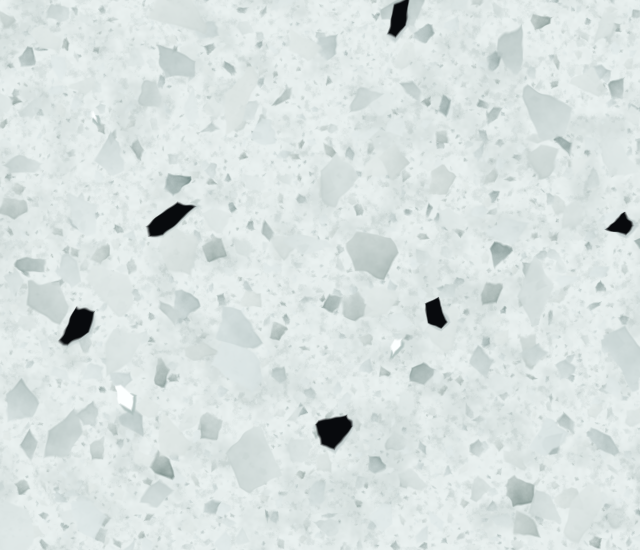
Give the GLSL for this texture, as a WebGL 2 fragment shader.

```glsl
#version 300 es
precision highp float;
// Pale engineered quartz: a milky, mottled binder holding angular grey-green chips.
// Chips are random convex polygons scattered on jittered grids, from fine flecks
// to large stones, finished with a few black and white shards.
uniform vec2 u_resolution;
out vec4 fragColor;

const float TAU = 6.2831853;
const vec3 BINDER = vec3(0.908, 0.937, 0.933);
const vec3 SLATE = vec3(0.42, 0.505, 0.49);
const vec3 INK = vec3(0.03, 0.04, 0.05);
const vec3 GLINT = vec3(0.99, 1.0, 1.0);

// Three random values in 0..1 from a cell and a seed
vec3 hash3(vec2 cell, float seed) {
  uvec3 v = uvec3(ivec3(floor(vec3(cell, seed) + 0.5)));
  v = v * 1664525u + 1013904223u;
  v.x += v.y * v.z; v.y += v.z * v.x; v.z += v.x * v.y;
  v ^= v >> 16u;
  v.x += v.y * v.z; v.y += v.z * v.x; v.z += v.x * v.y;
  return vec3(v >> 8u) / 16777216.0;
}

float noise(vec2 p, float seed) {
  vec2 i = floor(p), f = fract(p);
  f = f * f * (3.0 - 2.0 * f);
  float low = mix(hash3(i, seed).x, hash3(i + vec2(1, 0), seed).x, f.x);
  float high = mix(hash3(i + vec2(0, 1), seed).x, hash3(i + vec2(1, 1), seed).x, f.x);
  return mix(low, high, f.y);
}

float fbm(vec2 p, float seed) {
  float sum = 0.0, weight = 0.5;
  for (int i = 0; i < 4; i++) {
    sum += weight * noise(p, seed + float(i));
    p = p * 2.1 + 7.3;
    weight *= 0.5;
  }
  return sum / 0.9375;
}

vec2 rotate(vec2 p, float angle) {
  float c = cos(angle), s = sin(angle);
  return vec2(c * p.x - s * p.y, s * p.x + c * p.y);
}

// Signed distance to an irregular polygon of unit size, unique to its cell
float shardDistance(vec2 p, vec2 cell, float seed) {
  vec3 form = hash3(cell, seed + 20.0);
  p = rotate(p, form.x * TAU);
  float flatness = mix(0.48, 1.0, form.y);
  p.y /= flatness;
  p += 0.16 * (vec2(noise(p * 2.5 + cell * 9.0, seed), noise(p * 2.5 - cell * 9.0, seed)) - 0.5);
  float sides = form.z < 0.45 ? 4.0 : 5.0;
  float d = length(p) - 1.15;
  for (float i = 0.0; i < sides; i++) {
    vec3 side = hash3(cell, seed + 30.0 + i);
    float angle = (i + 0.75 * side.x) * TAU / sides;
    d = max(d, dot(p, vec2(cos(angle), sin(angle))) - mix(0.45, 0.95, side.y));
  }
  return d * flatness;
}

// Grey chips: tones.x is the faintest and tones.y the strongest
vec3 scatterChips(vec3 ground, vec2 p, float size, float radius, float density, vec2 tones, float soft, float seed) {
  vec2 home = floor(p / size);
  for (int k = 0; k < 9; k++) {
    vec2 cell = home + vec2(k % 3 - 1, k / 3 - 1);
    vec3 place = hash3(cell, seed);
    if (place.z > density) continue;
    vec3 look = hash3(cell, seed + 10.0);
    float r = radius * mix(0.55, 1.15, look.x);
    vec2 q = (p - (cell + 0.1 + 0.8 * place.xy) * size) / r;
    float d = shardDistance(q, cell, seed) * r;
    float cover = smoothstep(soft, -soft, d);
    // Cloudy, sloping tone with a slightly deeper edge
    float tone = mix(tones.x, tones.y, pow(look.y, 2.3));
    float slope = rotate(q, look.z * TAU).x;
    float cloud = fbm(q * 1.8 + cell * 5.0, seed) - 0.5;
    float edge = smoothstep(-0.006, 0.0, d) * smoothstep(-0.2, 0.8, slope);
    tone *= 1.0 + 0.32 * slope + 0.7 * cloud + 0.3 * edge;
    vec3 tint = vec3(-0.008, 0.0, 0.008) * (look.z - 0.4);
    ground = mix(ground, mix(BINDER, SLATE, tone) + tint, cover * 0.88);
  }
  return ground;
}

// Rare shards on every nth cell, each with a thin rim on one side
vec3 scatterShards(vec3 ground, vec2 p, float size, float radius, float every, vec3 colour, vec3 rim, float soft, float seed) {
  vec2 home = floor(p / size);
  for (int k = 0; k < 9; k++) {
    vec2 cell = home + vec2(k % 3 - 1, k / 3 - 1);
    if (mod(cell.x + 2.0 * cell.y + seed, every) > 0.5) continue;
    vec3 place = hash3(cell, seed);
    float r = radius * mix(0.35, 1.1, place.z);
    vec2 q = (p - (cell + 0.1 + 0.8 * place.xy) * size) / r;
    float d = shardDistance(q, cell, seed) * r;
    float rimWidth = 0.005 * smoothstep(-0.2, 0.9, q.x - q.y);
    ground = mix(ground, rim, 0.8 * smoothstep(soft, -soft, d - rimWidth) * step(0.0005, rimWidth));
    ground = mix(ground, colour, smoothstep(soft, -soft, d));
  }
  return ground;
}

void main() {
  vec2 p = gl_FragCoord.xy / u_resolution.y;
  float soft = 0.0013 + 0.5 / u_resolution.y;

  // Milky binder with soft clouds and fine grit
  float clouds = smoothstep(0.42, 0.8, fbm(p * 17.0, 101.0));
  float grit = smoothstep(0.5, 0.85, fbm(p * 75.0, 111.0));
  vec3 col = mix(BINDER, SLATE, 0.13 * clouds + 0.13 * grit);
  col += 0.02 * (noise(p * 130.0, 121.0) - 0.5);

  // Chips from fine to coarse
  col = scatterChips(col, p, 0.014, 0.0042, 0.55, vec2(0.05, 0.36), soft, 200.0);
  col = scatterChips(col, p, 0.033, 0.0115, 0.65, vec2(0.04, 0.50), soft, 300.0);
  col = scatterChips(col, p, 0.071, 0.027, 0.72, vec2(0.05, 0.62), soft, 400.0);
  col = scatterChips(col, p, 0.128, 0.052, 0.66, vec2(0.08, 0.40), soft, 500.0);

  // Sparse accents
  col = scatterShards(col, p, 0.33, 0.026, 4.0, GLINT, vec3(0.66, 0.73, 0.72), soft, 600.0);
  col = scatterShards(col, p, 0.25, 0.05, 3.0, INK, vec3(0.74, 0.79, 0.79), soft, 700.0);
  fragColor = vec4(clamp(col, 0.0, 1.0), 1.0);
}
```
